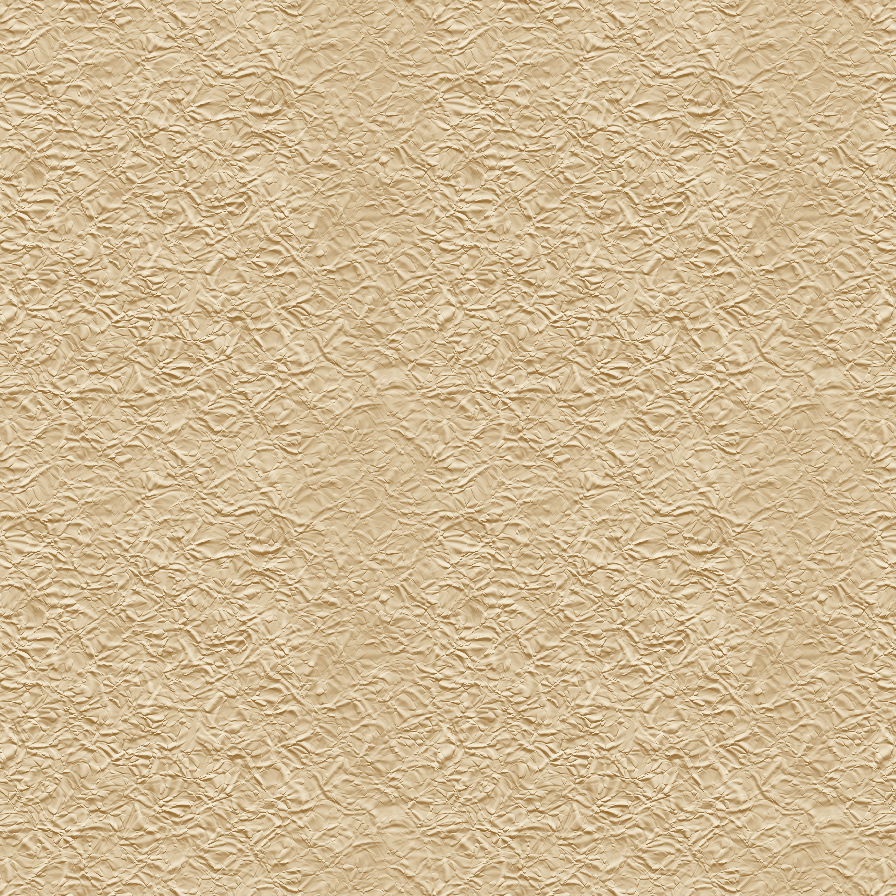
Write a Shadertoy shader that draws this texture.

```glsl
const float TILE = 0.489;                    // side of one repeat, in canvas heights
const vec2 BASE_CELLS = vec2(6.0, 7.0);      // coarsest folds per repeat
const int LAYERS = 5;
const float LAYER_RATIO = 1.6;
const float CREASE_WIDTH = 0.0052;           // in repeats
const vec2 CREASE_STRENGTH = vec2(-0.35, 1.4);
const float FACET_TILT = 0.2;
const float WARP = 0.014;
const float RELIEF = 0.9;
const float RIDGE_GLOW = 32.0;               // brightening with height
const float RIDGE_LEVEL = 0.0018;            // height that keeps the base tone
const vec2 LIGHT_DIR = vec2(0.12, 0.99);
const vec2 CALM_CENTRE = vec2(0.84, 0.07);   // flatter bands, from the top left
const vec2 CALM_AMOUNT = vec2(0.32, 0.2);
const vec3 PAPER = vec3(0.845, 0.76, 0.615);
const vec3 SHADOW = vec3(0.58, 0.41, 0.18);
const vec3 HIGHLIGHT = vec3(0.96, 0.925, 0.84);
const float TAU = 6.2831853;

vec2 hash22(vec2 p) {
    vec3 q = fract(p.xyx * vec3(0.1031, 0.1030, 0.0973));
    q += dot(q, q.yzx + 33.33);
    return fract((q.xx + q.yz) * q.zy);
}

// Layered sines with whole frequencies, so they wrap with the repeat
float waves(vec2 p, float phase) {
    p *= TAU;
    return (sin(dot(p, vec2(2.0, 3.0)) + phase)
          + sin(dot(p, vec2(-5.0, 4.0)) + 2.3 * phase)
          + sin(dot(p, vec2(7.0, 6.0)) + 4.1 * phase)
          + sin(dot(p, vec2(-9.0, 11.0)) + 5.7 * phase)) * 0.25;
}

// Cellular folds: slight facets joined by rounded creases of varied strength
float folds(vec2 p, vec2 cells, float seed) {
    vec2 g = p * cells, home = floor(g);
    vec2 near = vec2(9.0), next = vec2(9.0), nearId = home, nextId = home;
    float third = 99.0;
    for (int y = -1; y <= 1; y++)
    for (int x = -1; x <= 1; x++) {
        vec2 cell = home + vec2(x, y);
        vec2 id = mod(cell, cells);
        vec2 r = cell + 0.05 + 0.9 * hash22(id + seed) - g;
        float d = dot(r, r);
        if (d < dot(near, near)) {
            third = dot(next, next);
            next = near; nextId = nearId;
            near = r; nearId = id;
        } else if (d < dot(next, next)) {
            third = dot(next, next);
            next = r; nextId = id;
        } else {
            third = min(third, d);
        }
    }
    float edge = dot(0.5 * (near + next), normalize(next - near));
    float width = min(CREASE_WIDTH * cells.y, 0.2);
    // Creases taper out where three cells meet
    float taper = smoothstep(0.0, 0.12, sqrt(third) - length(next));
    float strength = mix(CREASE_STRENGTH.x, CREASE_STRENGTH.y, hash22(nearId + nextId + seed * 3.0).x);
    strength *= 0.85 + 0.9 * waves(p, seed);
    float crease = strength * width * exp(-edge * edge / (width * width));
    vec2 tilt = hash22(nearId + seed + 71.0) - 0.5;
    float facet = FACET_TILT * dot(near, tilt) * smoothstep(0.0, 0.3, edge);
    return (crease + facet) * taper / cells.y;
}

float paperHeight(vec2 p) {
    p += WARP * vec2(waves(p, 1.0), waves(p, 4.0));
    vec2 cells = BASE_CELLS;
    float height = 0.0;
    for (int i = 0; i < LAYERS; i++) {
        height += folds(p, cells, 17.0 * float(i) + 5.0);
        cells = floor(cells * LAYER_RATIO);
    }
    return height;
}

void mainImage(out vec4 fragColor, in vec2 fragCoord) {
    vec2 uv = fragCoord / iResolution.y;
    vec2 p = (uv - vec2(0.0, 1.0)) / TILE;

    // Slope of the sheet, sampled no finer than a pixel
    float e = max(0.0025, 0.6 / (iResolution.y * TILE));
    float h = paperHeight(p);
    vec2 slope = vec2(paperHeight(p + vec2(e, 0.0)) - h,
                      paperHeight(p + vec2(0.0, e)) - h) / e;

    // Bands where the crumpling is pressed flatter
    vec2 fromTop = fract(vec2(p.x, -p.y));
    vec2 offset = abs(fract(fromTop - CALM_CENTRE + 0.5) - 0.5);
    vec2 calm = CALM_AMOUNT * (1.0 - smoothstep(0.1, 0.2, offset));
    float flatten = (1.0 - calm.x) * (1.0 - calm.y);

    // Light from above, pale ridges and a faint uneven tint
    float tone = -dot(slope, LIGHT_DIR) * RELIEF;
    tone += (h - RIDGE_LEVEL) * RIDGE_GLOW;
    tone = tone * flatten + 0.06 * waves(p, 2.0) - 0.15 * calm.x;
    tone = tanh(tone);
    vec3 color = mix(PAPER, tone < 0.0 ? SHADOW : HIGHLIGHT, abs(tone));
    fragColor = vec4(color, 1.0);
}
```
